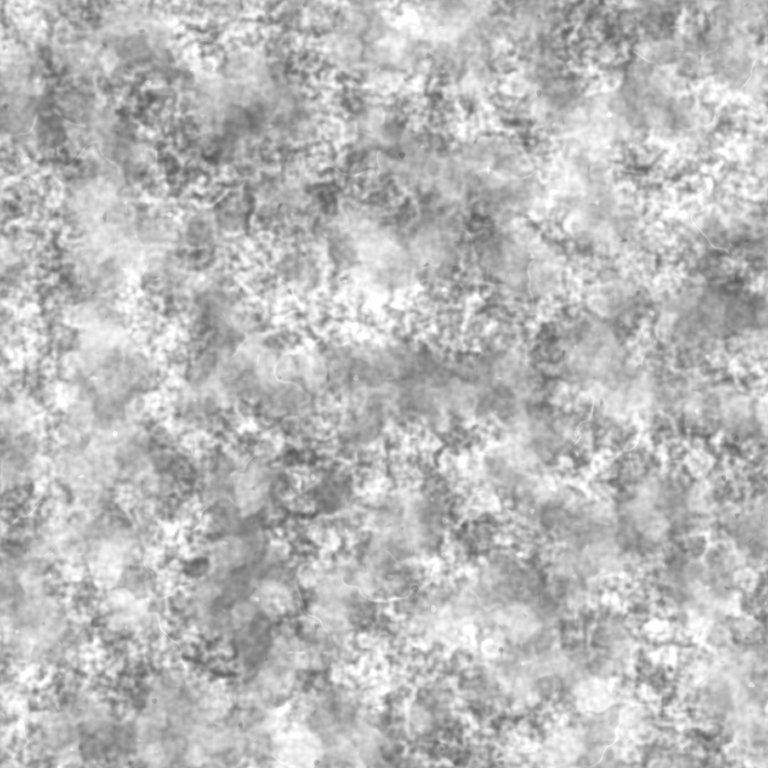
This texture is drawn by a WebGL 1 fragment shader. Its source:

```glsl
precision highp float;
// Mottled grey stone: broad light and dark clouds, flat-toned patches,
// short flakes lying across or upright, fine grain, pale veins and rare specks.
// Every layer is gradient noise scaled to unit spread, then summed by weight.

uniform vec2 u_resolution;

const float TAU = 6.2831853;
const float NOISE_SPREAD = 0.215;  // standard deviation of raw gradient noise
const float MEAN_GREY = 0.728;
const float GREY_SPREAD = 0.118;

float hash(vec2 cell) {
  vec3 p = fract(cell.xyx * vec3(0.1031, 0.1030, 0.0973));
  p += dot(p, p.yzx + 33.33);
  return fract((p.x + p.y) * p.z);
}

// Dot product of a random unit gradient at a lattice corner with the offset
float cornerSlope(vec2 cell, vec2 offset) {
  float angle = TAU * hash(cell);
  return dot(vec2(cos(angle), sin(angle)), offset);
}

// Gradient noise with mean 0 and standard deviation near 1
float noise(vec2 p, float seed) {
  vec2 cell = floor(p);
  vec2 f = p - cell;
  vec2 w = f * f * f * (f * (f * 6.0 - 15.0) + 10.0);
  vec2 e = vec2(1.0, 0.0);
  cell += seed * vec2(37.0, 59.0) + 200.0;
  float low = mix(cornerSlope(cell, f), cornerSlope(cell + e, f - e), w.x);
  float high = mix(cornerSlope(cell + e.yx, f - e.yx),
                   cornerSlope(cell + e.xx, f - e.xx), w.x);
  return mix(low, high, w.y) / NOISE_SPREAD;
}

// Flattens both extremes so that noise forms patches with firm edges
float plateau(float x, float firmness) {
  float t = x * firmness;
  return t * inversesqrt(1.0 + t * t);
}

// Small domain warp that makes patch outlines ragged
vec2 ragged(vec2 p, float frequency, float amount) {
  return p + amount * vec2(noise(p * frequency, 1.0), noise(p * frequency, 2.0));
}

// Elongated flakes, horizontal in some areas and vertical in others
float flakes(vec2 p, float seed) {
  float across = noise(p * vec2(29.0, 58.0), seed);
  float upright = noise(p * vec2(58.0, 29.0), seed + 1.0);
  float choice = smoothstep(-0.4, 0.4, noise(p * 13.0, seed + 2.0));
  return mix(across, upright, choice);
}

// Thin lines along the zero crossings of noise, present only in places
float veins(vec2 p, float frequency, float width, float seed) {
  float line = 1.0 - smoothstep(0.0, width, abs(noise(p * frequency, seed)));
  return line * smoothstep(0.1, 1.2, noise(p * 7.0, seed + 1.0));
}

// Isolated spots where noise comes close to its maximum
float specks(vec2 p, float frequency, float seed) {
  return smoothstep(2.0, 2.8, noise(p * frequency, seed));
}

void main() {
  vec2 uv = gl_FragCoord.xy / min(u_resolution.x, u_resolution.y);
  vec2 p = ragged(uv, 46.0, 0.0035);

  // Broad clouds and flat patches
  float tone = 0.38 * noise(p * 4.3, 3.0);
  tone += 0.36 * noise(p * 9.0, 4.0);
  tone += 0.74 * plateau(noise(p * 20.0, 5.0), 1.5);

  // Flakes and grain, quieter inside some areas
  float roughness = mix(0.55, 1.4, smoothstep(-1.2, 1.2, noise(uv * 11.0, 6.0)));
  float detail = 0.50 * flakes(p, 7.0);
  detail += 0.40 * noise(uv * 84.0, 10.0);
  detail += 0.24 * noise(uv * 135.0, 11.0);
  tone += roughness * detail;

  // Pale veins, dark pits and bright glints
  tone += 0.75 * veins(p, 13.0, 0.32, 12.0);
  tone -= 1.3 * specks(uv, 62.0, 14.0);
  tone += 1.1 * specks(uv, 70.0, 15.0);

  // Soft limit keeps the greys evenly shared between light and dark
  tone *= inversesqrt(1.0 + 0.05 * tone * tone);
  float grey = clamp(MEAN_GREY + GREY_SPREAD * tone, 0.0, 1.0);
  gl_FragColor = vec4(vec3(grey), 1.0);
}
```
